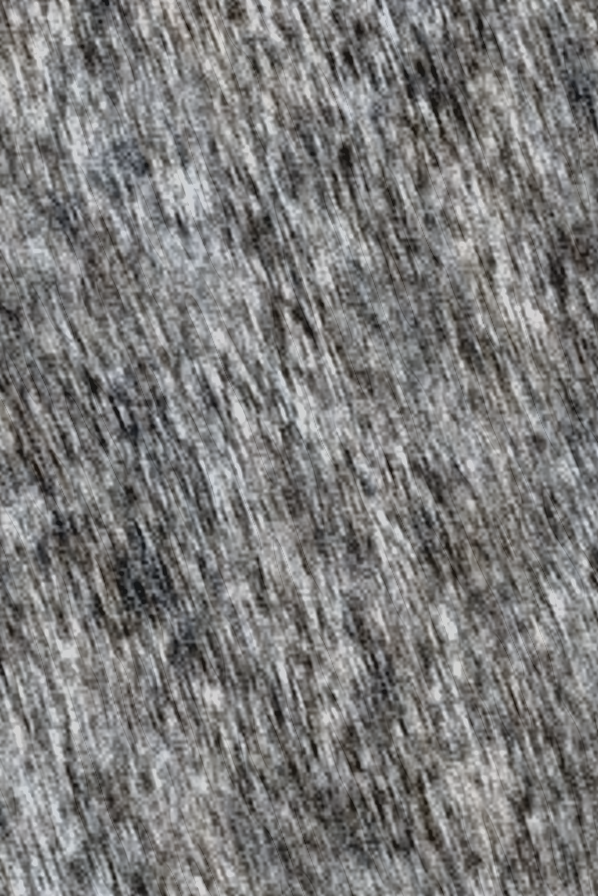
This texture is drawn by a WebGL 1 fragment shader. Its source:

```glsl
precision highp float;
// Weathered grey wood: slanted fibres, ragged dark stains and fine grit.
uniform vec2 u_resolution;

float hash(vec2 p) {
  vec3 q = fract(vec3(p.xyx) * 0.1031);
  q += dot(q, q.yzx + 33.33);
  return fract((q.x + q.y) * q.z);
}

// Smooth value noise, centred on zero
float noise(vec2 p) {
  vec2 cell = floor(p);
  vec2 f = fract(p);
  f = f * f * (3.0 - 2.0 * f);
  float low = mix(hash(cell), hash(cell + vec2(1.0, 0.0)), f.x);
  float high = mix(hash(cell + vec2(0.0, 1.0)), hash(cell + 1.0), f.x);
  return mix(low, high, f.y) - 0.5;
}

float fbm(vec2 p) {
  float sum = 0.0;
  float weight = 0.5;
  for (int i = 0; i < 5; i++) {
    sum += weight * noise(p);
    p = mat2(0.8, 0.6, -0.6, 0.8) * p * 2.05 + 17.3;
    weight *= 0.6;
  }
  return sum;
}

// Turns the plane so that y runs along fibres leaning to the upper left
vec2 alongFibre(vec2 p) {
  float lean = 0.35;
  float c = cos(lean);
  float s = sin(lean);
  vec2 q = vec2(c * p.x + s * p.y, c * p.y - s * p.x);
  q.x += 0.02 * noise(q * vec2(5.0, 3.0) + 40.0) + 0.003 * noise(q * 22.0 + 9.0);
  return q + 3.0;
}

void main() {
  vec2 uv = gl_FragCoord.xy / u_resolution.y;
  vec2 grainPos = alongFibre(uv);

  // Broad stains, slightly stretched along the fibres
  float stain = fbm(grainPos * vec2(13.0, 8.5) + 5.0);
  float pit = smoothstep(0.10, 0.30, fbm(grainPos * vec2(15.0, 10.0) + 61.0));

  // Fibres at two widths, and grit that replaces them inside the pits
  float fibre = noise(grainPos * vec2(150.0, 30.0));
  float thread = noise(grainPos * vec2(225.0, 48.0) + 70.0);
  float grit = noise(uv * 250.0 + 30.0) + 0.4 * noise(uv * 130.0 + 90.0);
  float fibreStrength = (0.95 + 0.8 * noise(uv * 9.0 + 20.0)) * (1.0 - 0.4 * pit);

  float tone = 0.507 + 0.39 * stain - 0.14 * pit;
  tone += fibreStrength * (0.30 * fibre + 0.46 * thread);
  tone += (0.28 + 0.08 * pit) * grit;

  // Thin dark cracks between neighbouring fibres
  float crack = 1.0 - smoothstep(0.0, 0.09, abs(noise(grainPos * vec2(95.0, 17.0) + 33.0)));
  tone -= 0.08 * crack * (1.0 - pit);

  // Pale flecks where the surface has bleached
  float fleck = smoothstep(0.2, 0.4, noise(grainPos * vec2(75.0, 38.0) + 11.0));
  tone += 0.05 * fleck * (1.0 - pit);
  tone = clamp(tone, 0.09, 0.82);

  // Brown in the fibre gaps, blue-grey in the stains and highlights
  float warmth = 1.5 * fbm(grainPos * vec2(9.0, 5.0) + 130.0);
  warmth += 0.8 * noise(grainPos * vec2(90.0, 18.0) + 150.0) - 0.6 * pit;
  float shade = 1.0 - smoothstep(0.25, 0.7, tone);
  warmth = clamp(warmth + 0.6 * shade - 0.2, -0.8, 1.0);
  vec3 color = vec3(tone) + warmth * vec3(0.026, 0.002, -0.027);
  color.g += 0.012 * noise(uv * 40.0 + 200.0);

  gl_FragColor = vec4(clamp(color, 0.0, 1.0), 1.0);
}
```
